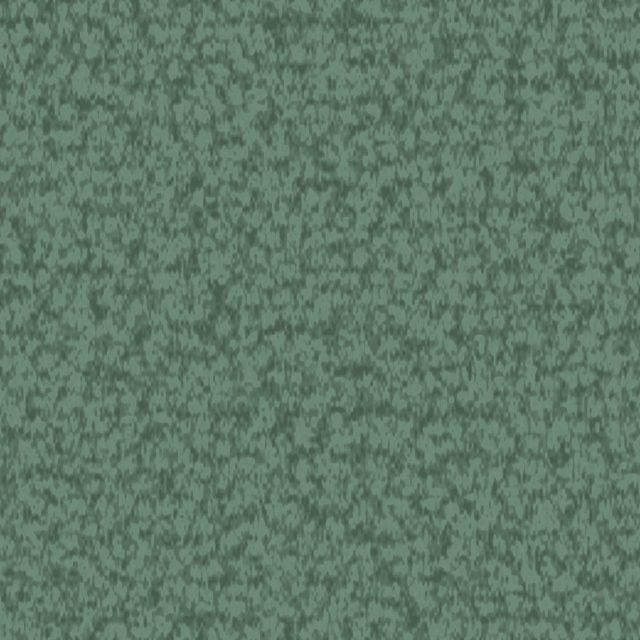
Reproduce this texture procedurally as a three.js fragment shader.

```glsl
// Green mottled fabric: ragged pale flecks on a darker, vertically streaked ground.
// Distances to jittered centres in staggered rows place the flecks; fine stretched
// noise frays their rims, and the combined height is graded through four tones.

varying vec2 vUv;

const vec3 DEEP_GREEN  = vec3(0.29, 0.37, 0.31);
const vec3 SHADE_GREEN = vec3(0.34, 0.43, 0.37);
const vec3 MID_GREEN   = vec3(0.38, 0.48, 0.41);
const vec3 PALE_GREEN  = vec3(0.425, 0.535, 0.463);

const vec2  FLECK_CELLS   = vec2(29.0, 31.0);    // flecks across the canvas
const float FLECK_JITTER  = 0.62;
const float FLECK_RADIUS  = 0.40;                // in cells
const float FLECK_AMOUNT  = 0.80;
const float GAP_DEPTH     = 0.26;                // limit to the depth of gaps
const vec2  FRAY_SCALE    = vec2(150.0, 95.0);   // coarse raggedness
const vec2  STREAK_SCALE  = vec2(260.0, 125.0);  // fine upright threads
const float FRAY_AMOUNT   = 0.42;
const float STREAK_AMOUNT = 0.56;
const vec2  GRAIN_SCALE   = vec2(320.0, 200.0);
const float GRAIN_AMOUNT  = 0.03;

float hash(vec2 p) {
  vec3 q = fract(vec3(p.xyx) * 0.1031);
  q += dot(q, q.yzx + 33.33);
  return fract((q.x + q.y) * q.z);
}

vec2 hash2(vec2 p) {
  return vec2(hash(p + 17.0), hash(p + 71.0));
}

// Smooth value noise from -0.5 to 0.5
float signedNoise(vec2 p) {
  vec2 cell = floor(p);
  vec2 f = fract(p);
  f = f * f * (3.0 - 2.0 * f);
  float low = mix(hash(cell), hash(cell + vec2(1.0, 0.0)), f.x);
  float high = mix(hash(cell + vec2(0.0, 1.0)), hash(cell + vec2(1.0, 1.0)), f.x);
  return mix(low, high, f.y) - 0.5;
}

// Distance to the nearest jittered centre, odd rows shifted by half a cell
float fleckDistance(vec2 p) {
  float row = floor(p.y);
  float nearest = 4.0;
  for (int y = -1; y <= 1; y++) {
    float nearRow = row + float(y);
    float shift = 0.5 * mod(nearRow, 2.0);
    float column = floor(p.x - shift);
    for (int x = -1; x <= 1; x++) {
      vec2 cell = vec2(column + float(x), nearRow);
      vec2 jitter = FLECK_JITTER * (hash2(cell) - 0.5);
      vec2 centre = cell + vec2(0.5 + shift, 0.5) + jitter;
      nearest = min(nearest, length(p - centre));
    }
  }
  return nearest;
}

// Grade a height through the four tones
vec3 fabricTone(float height) {
  vec3 tone = mix(DEEP_GREEN, SHADE_GREEN, smoothstep(-0.38, -0.16, height));
  tone = mix(tone, MID_GREEN, smoothstep(-0.13, 0.01, height));
  return mix(tone, PALE_GREEN, smoothstep(0.01, 0.13, height));
}

void main() {
  // Slightly bent cell space keeps the flecks from looking round
  vec2 bend = vec2(signedNoise(vUv * 60.0 + 9.0), signedNoise(vUv * 60.0 + 47.0));
  float distanceToFleck = fleckDistance(vUv * FLECK_CELLS + 0.3 * bend);
  float fleck = max(FLECK_AMOUNT * (FLECK_RADIUS - distanceToFleck), -GAP_DEPTH);

  // Frayed rims and upright threads
  float fray = signedNoise(vUv * FRAY_SCALE + 3.0);
  float streak = signedNoise(vUv * STREAK_SCALE + 29.0);
  float height = fleck + FRAY_AMOUNT * fray + STREAK_AMOUNT * streak;

  // Faint woven grain over every tone
  float grain = signedNoise(vUv * GRAIN_SCALE + 61.0);
  gl_FragColor = vec4(fabricTone(height) + GRAIN_AMOUNT * grain, 1.0);
}
```
